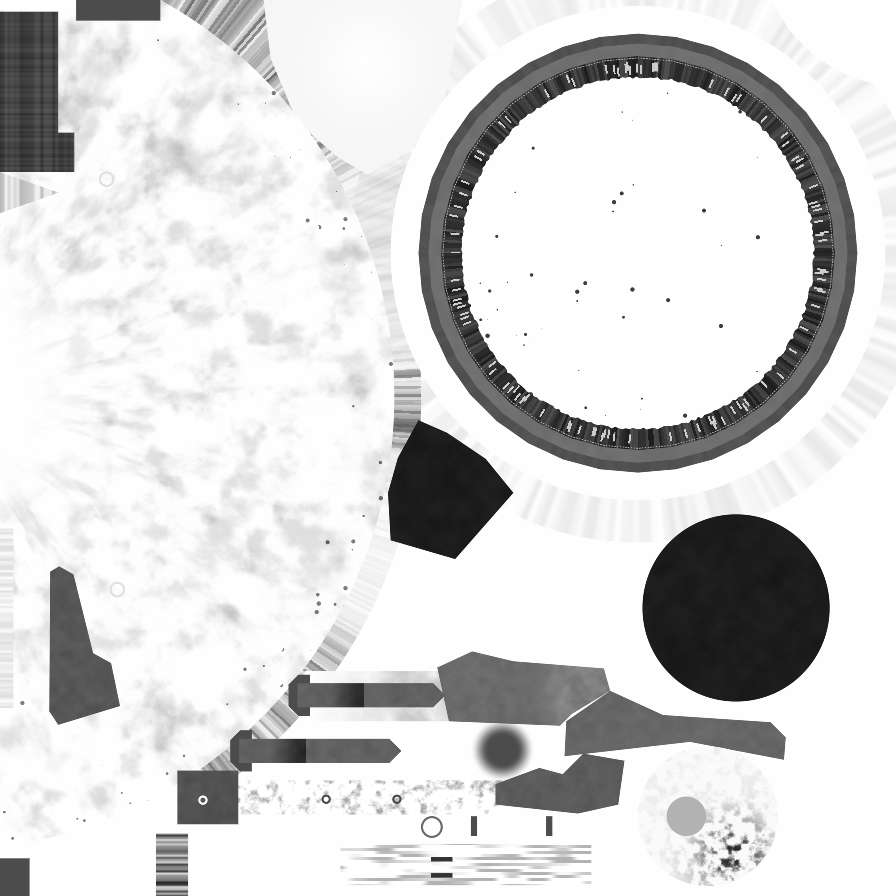
A Shadertoy shader for this texture map:

```glsl
#define WHITE .995
#define BLACK .11
#define CHARCOAL .3
#define STEEL .42
#define RING vec2(71.2, 71.75)
#define SAIL vec2(-6.64, 55.7)

// Canvas is 100 units wide; px is one pixel
float px, tone = WHITE;

float hash(vec2 p) { return fract(sin(dot(p, vec2(127.1, 311.7))) * 43758.5); }

float noise(vec2 p) {
    vec2 i = floor(p), f = fract(p), e = vec2(1, 0);
    f *= f * (3. - 2. * f);
    return mix(mix(hash(i), hash(i + e), f.x), mix(hash(i + e.yx), hash(i + 1.), f.x), f.y);
}

float fbm(vec2 p) {
    float sum = 0., amp = .5;
    for (int i = 0; i < 5; i++, amp *= .5, p = p * 2.03 + 7.1) sum += amp * noise(p);
    return sum;
}

float inside(float d) { return smoothstep(.5, -.5, d / px); }
void paint(float d, float ink) { tone = mix(tone, ink, inside(d)); }
float glow(vec2 p, float k) { return exp(-k * dot(p, p)); }
float loopLine(vec2 p, float r) { return abs(length(p) - r) - .12; }

float box(vec2 p, float x, float y, float w, float h) {
    vec2 q = abs(p - vec2(x, y)) - vec2(w, h);
    return max(q.x, q.y);
}

float shape(vec2 p, vec4 a, vec4 b, vec4 c, vec4 d) {
    vec2 v[8] = vec2[8](a.xy, a.zw, b.xy, b.zw, c.xy, c.zw, d.xy, d.zw);
    float m = 1e6, s = 1.;
    for (int i = 0, j = 7; i < 8; j = i, i++) {
        vec2 e = v[j] - v[i], w = p - v[i];
        vec2 n = w - e * clamp(dot(w, e) / dot(e, e), 0., 1.);
        m = min(m, dot(n, n));
        bvec3 k = bvec3(p.y >= v[i].y, p.y < v[j].y, e.x * w.y > e.y * w.x);
        if (all(k) || all(not(k))) s = -s;
    }
    return s * sqrt(m);
}

// Scattered dots
float specks(vec2 p, float density) {
    vec2 id = floor(p);
    float d = length(p - id - .3 - .4 * vec2(hash(id + 3.), hash(id + 8.)));
    return inside(d - .25 * hash(id + 5.)) * step(hash(id), density);
}

// Sail disc and the streaks off its rim
void paintSail(vec2 p) {
    vec2 q = p - SAIL;
    float r = length(q) - 50.65, a = atan(q.y, q.x);
    float dark = smoothstep(.11, .06, abs(a + .02)) + smoothstep(.45, .65, abs(a));
    float streak = mix(hash(vec2(floor(a * 170.), 1)), noise(vec2(a * 60., 4)), .5);
    paint(max(r - (a > .3 ? 7.5 : 3.), -.98 - a), mix(tone, .3 + .75 * streak, .15 + .85 * dark));
    paint(shape(p, vec4(29.3, 101, 30.2, 93.5), vec4(33.2, 86.3, 37.8, 82.4), vec4(41, 80.5, 45.6, 83),
        vec4(49.5, 88.3, 51.8, 101)), .965 + .03 * glow(p - vec2(41, 93), .03));
    paint(length(p - RING) - 27.6, WHITE);
    float wear = smoothstep(.48, .8, fbm(vec2(r * .25, a * 14.))) + smoothstep(.5, .8, fbm(p * .35));
    float spots = specks(p, .12 * smoothstep(-7., 0., r));
    paint(r, WHITE - .12 * wear * smoothstep(-42., -28., r) - .5 * spots);
    paint(min(loopLine(p - vec2(11.9, 80), .75), loopLine(p - vec2(13.1, 34.2), .75)), .88);
}

// Faceted ring with a speckled core
void paintRing(vec2 p) {
    vec2 q = p - RING;
    float a = atan(q.y, q.x), side = .17453, r = length(q);
    float facet = r * cos(mod(a, side) - .5 * side);
    paint(facet - 24.4, CHARCOAL + .04 * noise(vec2(a * 40., 1)));
    paint(facet - 23.3, STEEL + .03 * noise(p));
    float cell = floor(a * 95.);
    float glint = step(.82, hash(vec2(cell, 6))) * inside(abs(r - 20.3 - .7 * hash(vec2(cell, 9))) - .5);
    paint(facet - 21.9, mix(.11 + .2 * hash(vec2(floor(a * 70.), 2)), .8, glint));
    paint(abs(facet - 21.7) - .05, .3 + .4 * step(.5, fract(a * 70.)));
    float density = .02 + .35 * glow(p - vec2(56, 64), .08);
    paint(r - 19.5 - .3 * noise(vec2(a * 50., 3)), WHITE - .75 * specks(p, density));
}

// Bars, plates and scraps along the bottom
void paintFittings(vec2 p) {
    float metal = STEEL + .08 * (fbm(p) - .5);
    paint(box(p, 43., 22.3, 9., 2.8), 1. - .35 * smoothstep(33., 50., p.x) * fbm(p * .6));
    float rows = noise(vec2(p.x * .35, floor(p.y * 3.)));
    paint(box(p, 52., 3.5, 14., 2.3), 1. - .3 * smoothstep(.5, .9, rows));
    paint(box(p, 41., 11., 15., 1.9), 1. - .35 * smoothstep(.45, .8, fbm(p * 1.4)));
    paint(shape(p, vec4(48.8, 25.5, 52.7, 27.3), vec4(57.3, 26.2, 67.4, 25.4), vec4(68.1, 22.9, 63.8, 20.3),
        vec4(62.5, 19, 50.1, 19.5)), metal + .2 * smoothstep(59., 64., p.x) * fbm(p * .7));
    paint(shape(p, vec4(63.2, 19.5, 68.1, 22.9), vec4(74, 20.2, 86, 19.4), vec4(87.7, 17.7, 87.5, 15.2),
        vec4(77, 17.2, 63, 15.6)), metal - .02);
    paint(shape(p, vec4(55.3, 12.5, 60.2, 14.3), vec4(62.8, 13.6, 65.1, 15.9), vec4(69.7, 15.1, 69, 10.2),
        vec4(64.5, 9.2, 55.3, 10.2)), metal - .06);
    tone = mix(tone, .3, smoothstep(3.6, 1.6, length(p - vec2(56.1, 16.3))));
    for (float k = 0.; k < 2.; k++) {
        vec2 q = p - vec2(32.2 - 6.5 * k, 22.4 - 6.2 * k);
        float y = abs(q.y), shade = .22 * smoothstep(4., 8.3, q.x) * step(q.x, 8.4);
        paint(max(box(q, 1.2, 0., 1.2, 2.3), y - q.x - 1.2), CHARCOAL);
        paint(max(max(y - 1.35, 1. - q.x), q.x + y - 17.5 - 1.6 * k), metal - .04 - shade);
        paint(loopLine(p - vec2(36.4 + 7.9 * k, 10.8), .4), CHARCOAL);
        paint(box(p, 52.9 + 8.4 * k, 7.8, .35, 1.1), CHARCOAL);
        paint(box(p, 49.3, 4.1 - 1.8 * k, 1.2, .25), .2);
    }
    paint(loopLine(p - vec2(48.2, 7.7), 1.1), STEEL);
    paint(box(p, 23.2, 11., 3.4, 3.), metal - .1);
    paint(loopLine(p - vec2(22.65, 10.7), .4), WHITE);
    float dirt = smoothstep(.4, .7, fbm(p * 1.3)) * (.05 + .8 * glow(p - vec2(81.8, 4.6), .07));
    paint(length(p - vec2(79, 8.9)) - 7.8, .98 - dirt);
    paint(length(p - vec2(76.6, 8.9)) - 2.2, .7);
}

void mainImage(out vec4 fragColor, in vec2 fragCoord) {
    vec2 p = 100. * fragCoord / iResolution.xy, q = p - RING;
    px = 100. / iResolution.y;
    // Pale halo
    paint(length(q) - 32.3, .91 + .09 * noise(vec2(atan(q.y, q.x) * 45., 2)));
    paint(length(p - vec2(101, 106.5)) - 16.2, WHITE);
    paintSail(p);
    paintRing(p);
    // Left scraps
    float lines = noise(vec2(p.x * 3., 2)), rows = noise(vec2(1, p.y * 4.));
    paint(box(p, 3., 78.5, 5., 2.3 - .35 * p.x), .7 + .25 * lines);
    paint(min(box(p, 3., 89.8, 3.5, 8.9), box(p, 4., 83., 4.3, 2.2)), .16 + .1 * lines + .08 * rows);
    paint(box(p, 13.2, 99.2, 4.7, 1.5), CHARCOAL);
    paint(shape(p, vec4(5.6, 36.2, 6.6, 36.8), vec4(8.2, 35.9, 10.4, 27.1), vec4(12.4, 26, 13.4, 21.2),
        vec4(6.5, 19.1, 5.5, 20.6)), CHARCOAL + .08 * fbm(p));
    paint(box(p, 0., 31., 1.5, 10.), .87 + .12 * rows);
    paint(box(p, 1.4, 2., 1.9, 2.2), CHARCOAL);
    paint(box(p, 19.2, 3.2, 1.8, 3.8), .15 + .8 * rows);
    paintFittings(p);
    // Black patch and disc
    float soot = BLACK + .06 * (fbm(p * .6) - .5);
    paint(shape(p, vec4(46.7, 53.1, 49.9, 51.7), vec4(54.2, 48.8, 57.3, 45), vec4(50.8, 37.6, 43.6, 39.7),
        vec4(43.3, 45, 44.4, 48.9)), soot);
    paint(length(p - vec2(82.15, 32.15)) - 10.45, soot);
    fragColor = vec4(vec3(clamp(tone, 0., 1.)), 1);
}
```
